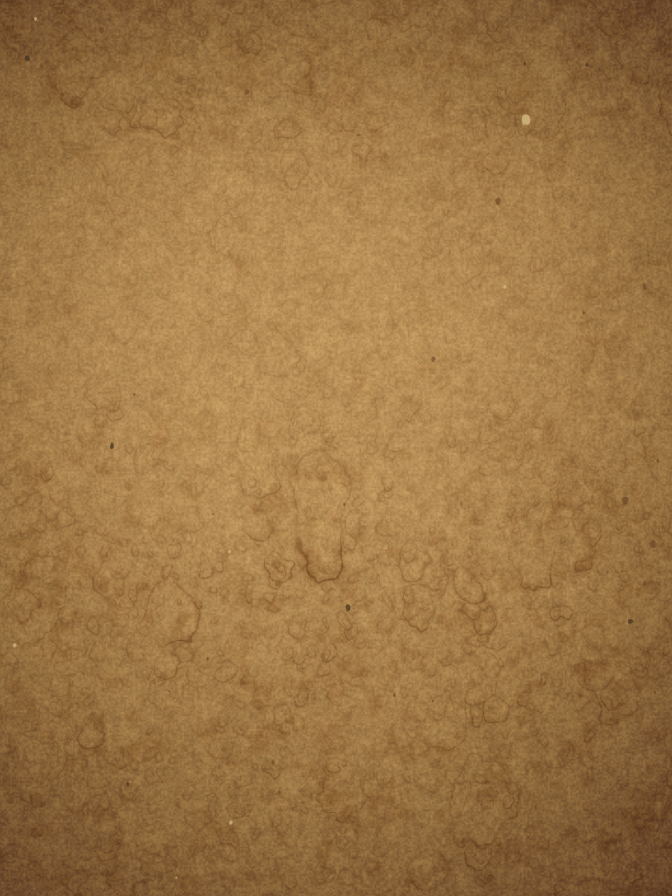
A WebGL 2 fragment shader for this texture:

```glsl
#version 300 es
precision highp float;
// Aged brown cardboard with dried water stains, fine fibres, specks and a soft vignette.

uniform vec2 u_resolution;
out vec4 fragColor;

// Integer hash: three random values in 0..1 for a lattice cell.
vec3 hash3(vec2 cell, float seed) {
    uvec3 v = uvec3(ivec3(vec3(cell, seed)) + 4096);
    v = v * 1664525u + 1013904223u;
    v.x += v.y * v.z; v.y += v.z * v.x; v.z += v.x * v.y;
    v ^= v >> 16u;
    v.x += v.y * v.z; v.y += v.z * v.x; v.z += v.x * v.y;
    return vec3(v >> 8u) / 16777216.0;
}

float valueNoise(vec2 p, float seed) {
    vec2 i = floor(p), f = fract(p);
    f = f * f * (3.0 - 2.0 * f);
    float low = mix(hash3(i, seed).x, hash3(i + vec2(1, 0), seed).x, f.x);
    float high = mix(hash3(i + vec2(0, 1), seed).x, hash3(i + vec2(1, 1), seed).x, f.x);
    return mix(low, high, f.y);
}

float fbm(vec2 p, float seed) {
    float sum = 0.0, weight = 0.5;
    for (int k = 0; k < 4; k++) {
        sum += weight * valueNoise(p, seed + float(k));
        p = p * 2.03 + 7.1;
        weight *= 0.5;
    }
    return sum / 0.9375;
}

// Tide line: crisp outside the edge, fading slowly inwards.
float tideLine(float d, float width) {
    float crisp = smoothstep(-width, 0.0, d) * (1.0 - smoothstep(0.0, width, d));
    float halo = 0.38 * smoothstep(-width * 4.0, 0.0, d) * (1.0 - smoothstep(0.0, width * 3.0, d));
    return max(crisp, halo);
}

// Scattered drops on a jittered grid: x = rim darkness, y = pale interior.
vec2 drops(vec2 p, float cells, float density, float seed) {
    vec2 home = floor(p * cells), stain = vec2(0);
    for (int y = -1; y <= 1; y++)
    for (int x = -1; x <= 1; x++) {
        vec2 cell = home + vec2(x, y);
        vec3 place = hash3(cell, seed), shape = hash3(cell, seed + 50.0);
        if (place.z > density) continue;
        vec2 q = p - (cell + 0.15 + 0.7 * place.xy) / cells;
        q *= vec2(1.0 + 0.35 * shape.x, 1.0);
        float radius = mix(0.15, 0.4, shape.y) / cells;
        float d = length(q) - radius;
        float settle = 0.85 - 0.25 * q.y / radius;
        float rim = tideLine(d, 0.003) * clamp(settle, 0.45, 1.0) * mix(0.4, 1.0, shape.z);
        stain = max(stain, vec2(rim, 1.0 - smoothstep(-0.006, 0.0, d)));
    }
    return stain;
}

// Small isolated dots; size is the largest radius.
float specks(vec2 p, float cells, float density, float size, float seed) {
    vec2 cell = floor(p * cells);
    vec3 place = hash3(cell, seed), shape = hash3(cell, seed + 9.0);
    vec2 q = p - (cell + 0.2 + 0.6 * place.xy) / cells;
    q.x *= 1.0 + 0.6 * shape.y;
    float radius = size * mix(0.3, 1.0, shape.x * shape.x);
    float wobble = 0.0025 * (valueNoise(p * 300.0, seed) - 0.5);
    return step(place.z, density) * (1.0 - smoothstep(-0.0012, 0.0012, length(q) + wobble - radius));
}

void main() {
    vec2 p = gl_FragCoord.xy / u_resolution.y;
    p.x += 0.375 - 0.5 * u_resolution.x / u_resolution.y;

    // Uneven light, brightest just above the centre
    vec2 away = p - vec2(0.35, 0.61);
    float light = 0.742 - 0.9 * away.x * away.x
                - (away.y > 0.0 ? 1.25 : 0.56) * away.y * away.y;

    // Mottling, sharp grain and a faint weave
    light += 0.03 * (fbm(p * 18.0, 3.0) - 0.5) + 0.055 * (fbm(p * 80.0, 13.0) - 0.5);
    light += 0.085 * (valueNoise(p * 480.0, 21.0) - 0.5) + 0.04 * (valueNoise(p * 260.0, 25.0) - 0.5);
    light += 0.028 * (valueNoise(p * vec2(130, 470), 22.0) + valueNoise(p * vec2(470, 130), 23.0) - 1.0);

    // Water stains at five sizes, fainter across the bright middle
    vec2 warp = vec2(fbm(p * 28.0, 31.0), fbm(p * 28.0, 41.0)) - 0.5;
    vec2 ripple = vec2(valueNoise(p * 110.0, 36.0), valueNoise(p * 110.0, 46.0)) - 0.5;
    float wet = mix(0.5, 1.0, smoothstep(0.06, 0.32, abs(p.y - 0.68)));
    float rim = 0.0, pale = 0.0, cells = 7.0;
    for (int k = 0; k < 5; k++) {
        float level = float(k);
        vec2 q = p + warp * 0.2 / cells + warp * 0.014 + ripple * 0.007;
        vec2 stain = drops(q, cells, 0.25 + 0.12 * level, 60.0 + level);
        float strength = (1.0 - 0.1 * level) * (k == 0 ? 0.95 : wet);
        rim = max(rim, stain.x * strength);
        pale = max(pale, stain.y * strength);
        cells *= 1.7;
    }

    // One long drip, wide above and narrow below
    vec2 drip = p + warp * 0.02 + ripple * 0.006 - vec2(0.358, 0.37);
    float along = clamp(drip.y / 0.09, 0.0, 1.0);
    float dripEdge = length(drip - vec2(0, 0.09 * along)) - mix(0.019, 0.031, along);
    rim = max(rim, tideLine(dripEdge, 0.0033) * mix(1.0, 0.4, along));
    pale = max(pale, 1.0 - smoothstep(-0.006, 0.0, dripEdge));

    // Paper colours, then tannin-brown rims broken up by noise
    float tone = clamp((light + 0.01 * pale - 0.44) / 0.3, -0.3, 1.2);
    vec3 color = mix(vec3(0.44, 0.30, 0.18), vec3(0.74, 0.58, 0.36), tone);
    color.b -= 0.06 * max(tone * (1.0 - tone), 0.0);
    color.g += 0.02 * max(tone * (1.0 - tone), 0.0);
    rim *= mix(0.5, 1.15, smoothstep(0.3, 0.62, fbm(p * 24.0, 81.0)));
    color *= mix(vec3(1), vec3(0.79, 0.70, 0.61), rim);
    float blush = smoothstep(0.52, 0.78, fbm(p * 55.0, 91.0)) * wet;
    color *= mix(vec3(1), vec3(0.94, 0.90, 0.85), blush);

    // Dirt and pale flecks
    color = mix(color, vec3(0.24, 0.18, 0.11), 0.7 * specks(p, 11.0, 0.11, 0.004, 101.0));
    color = mix(color, vec3(0.40, 0.25, 0.13), 0.6 * specks(p, 24.0, 0.08, 0.0045, 111.0));
    color = mix(color, vec3(0.84, 0.74, 0.53), 0.7 * specks(p, 17.0, 0.06, 0.003, 121.0));
    color = mix(color, vec3(0.80, 0.70, 0.48), 0.9 * specks(p - 0.06, 3.0, 0.12, 0.011, 131.0));

    fragColor = vec4(color, 1.0);
}
```
